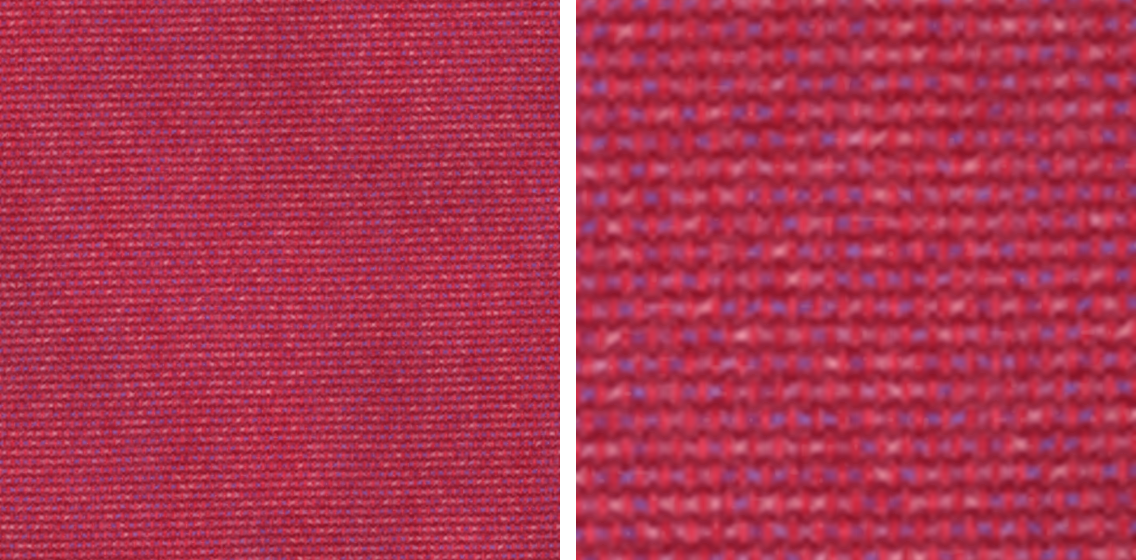
Left: the whole. Right: its middle third, enlarged.
Give the GLSL for this texture, as a WebGL 1 fragment shader.

```glsl
precision highp float;
// Red canvas cloth: fine ribs of staggered thread bumps that lean gently
// upward, with violet and pale pink warp flecks showing between the bumps.
// Cosine profiles shape the threads; hashes vary flecks, columns and fibres.

#define ROWS 60.0
#define COLS 66.0
#define TILT 0.018
#define WOBBLE 0.0008
#define SCALLOP 0.12
#define FLECK_SCALE 2.05
#define FIBRE_FREQ 240.0
#define GROOVE_RED vec3(0.585, 0.125, 0.205)
#define THREAD_RED vec3(0.81, 0.195, 0.29)
#define WARP_PLUM vec3(0.61, 0.22, 0.42)
#define FLECK_VIOLET vec3(0.55, 0.32, 0.60)
#define FLECK_PINK vec3(0.87, 0.50, 0.56)

uniform vec2 u_resolution;

const float PI = 3.1415927;
const float TAU = 6.2831853;

float hash(vec2 p) {
  vec3 q = fract(vec3(p.xyx) * 0.1031);
  q += dot(q, q.yzx + 33.33);
  return fract((q.x + q.y) * q.z);
}

float valueNoise(vec2 p) {
  vec2 cell = floor(p);
  vec2 t = fract(p);
  t = t * t * (3.0 - 2.0 * t);
  float low = mix(hash(cell), hash(cell + vec2(1.0, 0.0)), t.x);
  float high = mix(hash(cell + vec2(0.0, 1.0)), hash(cell + vec2(1.0)), t.x);
  return mix(low, high, t.y);
}

// Lean and slight waviness of the ribs and columns
vec2 bendCloth(vec2 p) {
  p.y -= TILT * p.x;
  p.y += WOBBLE * (sin(p.x * 9.0 + p.y * 4.0) + 0.5 * sin(p.x * 23.0 - p.y * 11.0));
  p.x += WOBBLE * (sin(p.y * 13.0 + 1.0) + 0.6 * sin(p.y * 31.0 + p.x * 5.0));
  return p;
}

void main() {
  vec2 uv = gl_FragCoord.xy / u_resolution;
  vec2 weave = bendCloth(uv) * vec2(COLS, ROWS) + 8.0;

  // Grooves curve around the bumps of the ribs above and below
  weave.y -= SCALLOP * cos(PI * weave.y) * cos(TAU * weave.x);
  float row = floor(weave.y);
  float stagger = mod(row, 2.0);
  float across = weave.x + 0.5 * stagger;
  float rise = fract(weave.y) - 0.5;

  // Rounded rib with a red bump in each cell and plum warp between
  float rib = 0.5 + 0.5 * cos(TAU * rise);
  float bump = 0.5 - 0.5 * cos(TAU * across);
  float bumpLift = 0.45 + 0.55 * bump + 0.3 * (hash(vec2(floor(across), row)) - 0.5);
  vec3 color = mix(GROOVE_RED, THREAD_RED, rib * bumpLift);
  color = mix(color, WARP_PLUM, 0.55 * (1.0 - bump) * (0.25 + 0.75 * rib));

  // Warp flecks between neighbouring bumps, tinted partly by column
  float index = floor(across + 0.5);
  float column = 2.0 * index - stagger;
  vec2 id = vec2(index, row);
  float lean = 0.7 * (hash(id + 29.0) - 0.4);
  float side = across - index - lean * rise + 0.14 * (hash(id + 17.0) - 0.5);
  float fleck = 1.0 - smoothstep(0.0, 1.0, FLECK_SCALE * length(vec2(side, rise)));
  float tint = 0.6 * hash(id + 41.0) + 0.4 * hash(vec2(column, 7.0));
  vec3 fleckColor = mix(FLECK_VIOLET, FLECK_PINK, smoothstep(0.38, 0.66, tint));
  float strength = 0.30 + 0.70 * hash(id + 73.0);
  color = mix(color, fleckColor, fleck * strength);

  // Fine fibres, uneven columns and broad shading
  float fibre = valueNoise(uv * FIBRE_FREQ) - 0.5;
  float lint = smoothstep(0.70, 1.0, valueNoise(uv * FIBRE_FREQ * 0.8 + 50.0));
  color += fibre * vec3(0.10, 0.11, 0.12);
  color = mix(color, FLECK_PINK, 0.28 * lint * rib);
  float streak = valueNoise(vec2(uv.x * COLS * 0.7, uv.y * 5.0)) - 0.5;
  color += streak * vec3(-0.01, 0.025, 0.04);
  color *= 1.0 + 0.08 * (valueNoise(uv * 6.0 + 9.0) - 0.5);

  gl_FragColor = vec4(clamp(color, 0.0, 1.0), 1.0);
}
```
